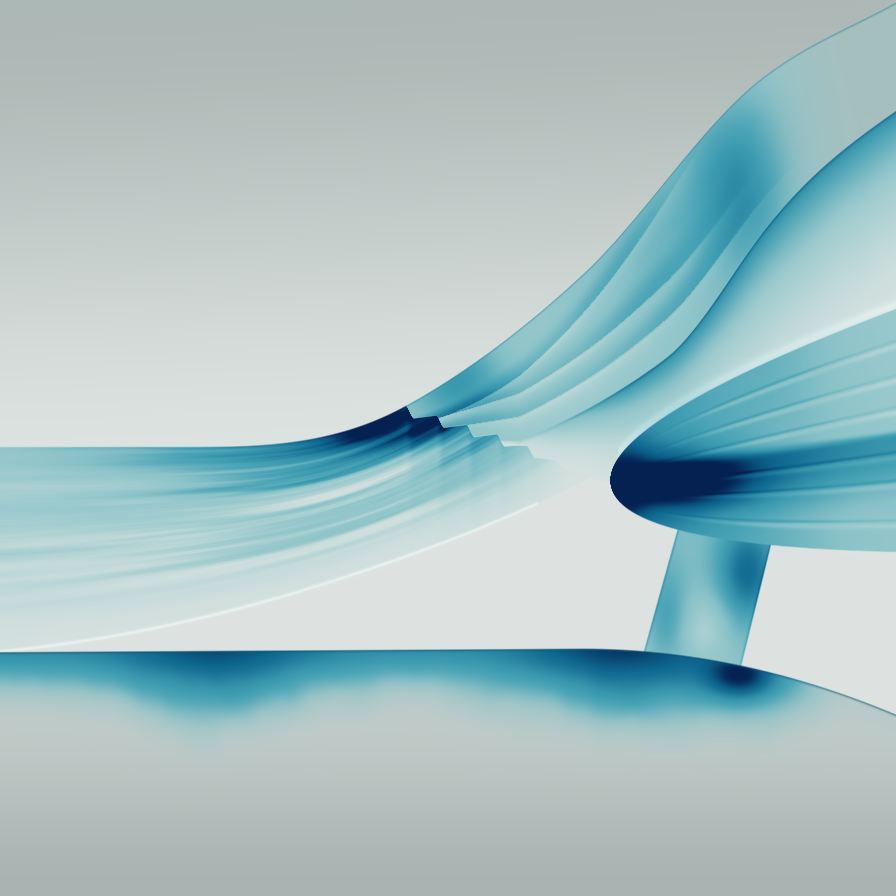
Reproduce this background procedurally as a three.js fragment shader.

```glsl
// Teal ink ribbons, a dark-tipped petal and a misty hill on pale grey.
varying vec2 vUv;

float hash(vec2 p) { return fract(sin(dot(p, vec2(127.1, 311.7))) * 43758.5); }

float noise(vec2 p) {
  vec2 i = floor(p), f = fract(p);
  f *= f * (3.0 - 2.0 * f);
  return mix(mix(hash(i), hash(i + vec2(1, 0)), f.x),
    mix(hash(i + vec2(0, 1)), hash(i + vec2(1, 1)), f.x), f.y);
}

float fbm(vec2 p) {
  float sum = 0.0, gain = 0.5;
  for (int i = 0; i < 4; i++) {
    sum += gain * noise(p);
    p = p * 2.03 + 7.1;
    gain *= 0.5;
  }
  return sum;
}

float fill(float d) { return smoothstep(-0.0012, 0.0012, d); }

float line(float d, float w) { return exp(-d * d / (w * w)); }

float blob(vec2 p, float x, float y, float w, float h) {
  vec2 q = (p - vec2(x, y)) / vec2(w, h);
  return exp(-dot(q, q));
}

// Hermite segment between knots holding x, y and slope
float curve(float x, vec3 a, vec3 b) {
  float w = b.x - a.x, t = clamp((x - a.x) / w, 0.0, 1.0), s = 1.0 - t;
  return s * s * (1.0 + 2.0 * t) * a.y + t * t * (3.0 - 2.0 * t) * b.y
    + w * t * s * (s * a.z - t * b.z);
}

float crest(float x) {
  vec3 a = vec3(0.453, 0.547, 0.55), b = vec3(0.651, 0.694, 0.93), c = vec3(0.846, 0.909, 0.8);
  if (x < a.x) return curve(x, vec3(0.2, 0.501, 0), a);
  if (x < b.x) return curve(x, a, b);
  return x < c.x ? curve(x, b, c) : curve(x, c, vec3(1, 0.997, 0.55));
}

float innerFold(float x) {
  vec3 a = vec3(0.742, 0.599, 0.75), b = vec3(0.846, 0.733, 1.35);
  if (x < a.x) return curve(x, vec3(0.58, 0.508, 0.4), a);
  return x < b.x ? curve(x, a, b) : curve(x, b, vec3(1, 0.876, 0.7));
}

float tornEdge(float x) {
  float f = fract((x - 0.453) / 0.0338), late = smoothstep(0.56, 0.66, x);
  return 0.547 - 0.31 * (x - 0.453) - 0.013 * late
    - 0.015 * smoothstep(0.0, 0.28, f) * (1.0 - f) * (1.0 - 0.6 * late);
}

// Ink density from 0 (paper) to 1 (navy)
vec3 ink(float d) {
  vec3 c = mix(vec3(0.84, 0.885, 0.875), vec3(0.56, 0.77, 0.79), smoothstep(0.0, 0.32, d));
  c = mix(c, vec3(0.25, 0.62, 0.7), smoothstep(0.28, 0.56, d));
  c = mix(c, vec3(0.05, 0.4, 0.56), smoothstep(0.5, 0.8, d));
  return mix(c, vec3(0.015, 0.13, 0.32), smoothstep(0.74, 1.0, d));
}

void main() {
  vec2 p = vUv;
  float x = p.x, y = p.y, top = crest(x), torn = tornEdge(x), cloud = fbm(p * 5.0) - 0.5;
  vec3 color = mix(vec3(0.865, 0.888, 0.878), vec3(0.675, 0.72, 0.71), smoothstep(0.48, 1.02, y + 0.02 - 0.04 * x));

  // Left band with flowing streaks
  vec3 mid = vec3(0.33, 0.339, 0.3);
  float base = x < mid.x ? curve(x, vec3(0, 0.273, 0.1), mid) : curve(x, mid, vec3(0.664, 0.469, 0.5));
  float roof = x < 0.453 ? top : torn, v = (top - y) / (top - base), depth = max(roof - y, 0.0);
  float reach = smoothstep(-0.1, 0.42, x) * (1.0 - smoothstep(0.47, 0.64, x));
  float d = 0.26 - 0.2 * v + 0.6 * reach * exp(-depth / 0.045) + 0.4 * blob(p, 0.42, 0.525, 0.075, 0.026)
    + (fbm(vec2(x * 2.5, v * 15.0)) - 0.47) * (0.15 + 0.65 * reach) * smoothstep(1.0, 0.5, v);
  color = mix(color, ink(d), fill(roof - y) * fill(y - base) * step(x, 0.664) * (1.0 - 0.35 * smoothstep(0.6, 1.0, v)));
  color += 0.06 * line(y - base, 0.002) * step(x, 0.6);

  // Rising ribbon: pleated outer veil
  float fold = innerFold(x), s = (top - y) / max(top - fold, 0.01);
  d = 0.27 + 0.1 * cloud + 0.3 * blob(p, 0.51, 0.575, 0.055, 0.05)
    + 0.3 * blob(p, 0.825, 0.8, 0.055, 0.09) + 0.12 * blob(p, 0.72, 0.71, 0.1, 0.1);
  for (int i = 0; i < 3; i++) {
    float k = float(i), e = s - (i == 0 ? 0.44 - 1.9 * (x - 0.567) : 0.36 + 0.21 * k);
    float pleat = e < 0.0 ? smoothstep(-0.22, 0.0, e) : -smoothstep(0.0, 0.02, e) * exp(-e * 9.0);
    d += 0.13 * pleat * (1.0 - smoothstep(0.7, 0.85, x + 0.05 - 0.05 * k));
  }
  vec3 veil = mix(ink(d), vec3(0.66, 0.745, 0.74), 0.85 * smoothstep(0.83, 0.97, x + 0.2 * y - 0.17));
  veil = mix(veil, vec3(0.18, 0.52, 0.6), 0.6 * line(top - y, 0.0018));

  // Rising ribbon: inner sheet fading to light
  float below = max(fold - y, 0.0);
  d = 0.62 * exp(-below / (0.028 + 0.1 * smoothstep(0.6, 0.95, x))) * smoothstep(0.53, 0.72, x)
    + 0.12 * cloud + 0.1 * line(below, 0.003);
  vec3 sheet = mix(vec3(0.865, 0.895, 0.885), ink(d), exp(-below * 4.0));
  color = mix(color, mix(sheet, veil, fill(y - fold)),
    fill(top - y) * fill(y - torn) * step(0.453, x) * smoothstep(0.36, 0.47, y));

  // Slanted stalk
  float left = x - 0.643 - 0.277 * y, right = 0.764 + 0.246 * y - x;
  d = 0.28 + 0.25 * cloud + 0.42 * blob(p, 0.835, 0.36, 0.035, 0.06) + 0.2 * blob(p, 0.745, 0.31, 0.025, 0.06)
    - 0.15 * blob(p, 0.785, 0.3, 0.03, 0.04) + 0.15 * line(min(left, right), 0.002);
  color = mix(color, ink(d), fill(left) * fill(right) * step(y, 0.42));

  // Petal with creases fanning from its tip
  float u = max(x - 0.681, 0.0), r = sqrt(u);
  float upper = 0.464 + 0.248 * r + 0.16 * u, lower = 0.464 - 0.257 * r + 0.204 * u;
  float h = (y - lower) / max(upper - lower, 0.001);
  d = 0.36 + 0.35 * exp(-u * 10.0) - 0.1 * smoothstep(0.15, 0.32, u) + 0.15 * cloud
    + 0.42 * blob(p, 0.75, 0.462, 0.085, 0.035) + 0.2 * blob(p, 0.7, 0.455, 0.025, 0.04)
    + 0.32 * smoothstep(0.12, 0.46, h) * (1.0 - smoothstep(0.47, 0.5 + 0.25 * exp(-u * 9.0), h));
  for (int i = 0; i < 6; i++) {
    float e = h - 0.13 - 0.15 * float(i) - 0.02 * sin(float(i) * 2.4);
    d += smoothstep(0.03, 0.15, u) * (0.08 * line(e, 0.008) - 0.09 * line(e + 0.022, 0.014));
  }
  color += 0.05 * line(y - upper - 0.005, 0.006) * step(0.69, x);
  color = mix(color, ink(d), fill(upper - y) * fill(y - lower) * step(0.681, x));

  // Misty hill along the bottom
  float rise = max(x - 0.65, 0.0), hill = 0.272 + 0.006 * min(x, 0.65) - 0.6 * rise * rise;
  float drop = max(hill - y, 0.0), wash = 0.5 + 0.25 * line(x - 0.24, 0.1) + 0.3 * line(x - 0.69, 0.1);
  float mist = wash * exp(-pow(drop / (0.035 + 0.09 * wash * fbm(p * vec2(7, 5))), 1.5))
    * (1.0 - 0.75 * smoothstep(0.83, 0.96, x)) + 0.38 * blob(p, 0.825, 0.245, 0.035, 0.024);
  vec3 ground = mix(vec3(0.66, 0.705, 0.695), vec3(0.75, 0.79, 0.78), smoothstep(0.0, 0.2, y));
  ground = mix(ground, ink(mist + 0.1), smoothstep(0.0, 0.4, mist));
  ground = mix(ground, vec3(0.04, 0.32, 0.43), 0.6 * line(drop, 0.002));
  gl_FragColor = vec4(mix(color, ground, fill(hill - y)), 1.0);
}
```
